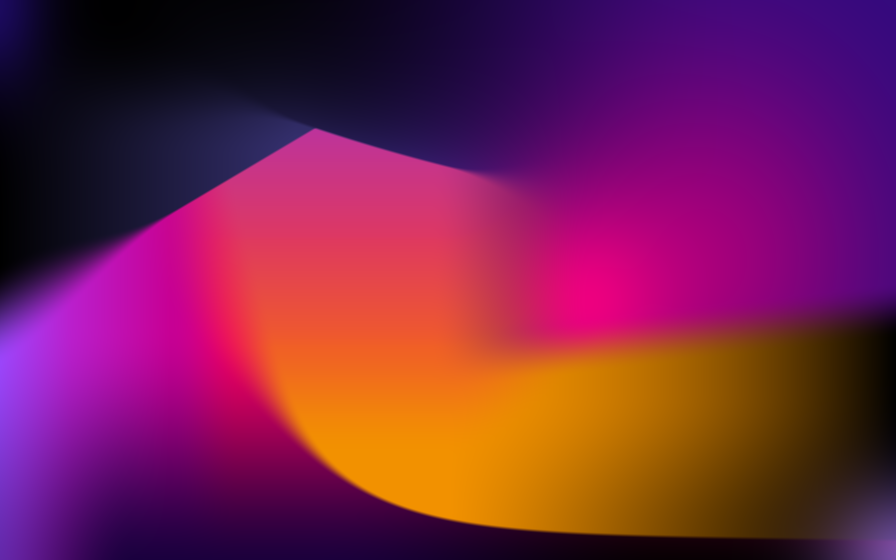
Reproduce this background procedurally as a Shadertoy shader.

```glsl
// Abstract backdrop: a glowing orange and magenta fold beneath a dark indigo sky.

// Soft elliptical falloff around a centre.
float glow(vec2 p, vec2 center, vec2 radius) {
    vec2 d = (p - center) / radius;
    return exp(-dot(d, d));
}

// Smooth step across an edge at zero, with the given half width.
float edge(float d, float halfWidth) {
    return smoothstep(-halfWidth, halfWidth, d);
}

// Fraction of the way from a to b, clamped.
float ramp(float a, float b, float x) {
    return clamp((x - a) / (b - a), 0.0, 1.0);
}

// Height of the dark crest that falls to the right.
float ridgeHeight(float x) {
    float t = x - 0.352;
    return 0.771 - 0.53 * t + 0.45 * t * t;
}

// Approximate distance above the curved underside of the orange fold.
float bowlDistance(vec2 p) {
    float curve = 0.44 * exp(-(p.x - 0.25) / 0.09);
    float height = 0.045 - 0.02 * (p.x - 0.5) + curve;
    float steepness = curve / 0.09;
    return (p.y - height) / sqrt(1.0 + steepness * steepness);
}

// Night sky with the navy wedge and the plum and pink lights.
vec3 skyColor(vec2 p, float ridge) {
    vec3 indigo = vec3(0.18, 0.04, 0.49);
    vec3 navy = vec3(0.21, 0.19, 0.44);
    vec3 plum = vec3(0.61, 0.0, 0.48);
    vec3 pink = vec3(0.93, 0.0, 0.50);

    vec3 color = indigo * smoothstep(0.25, 0.85, p.x);
    float haze = exp(-max(ridge, 0.0) / 0.10) * smoothstep(0.12, 0.35, p.x);
    color += vec3(0.11, 0.10, 0.24) * haze * (1.0 - smoothstep(0.45, 0.75, p.x));

    vec3 wedge = navy * ramp(0.0, 0.33, p.x) * (1.0 - smoothstep(0.72, 1.0, p.y));
    float wedgeSoftness = mix(0.15, 0.004, smoothstep(0.1, 0.34, p.x));
    float wedgeMask = edge(-ridge, wedgeSoftness) * (1.0 - smoothstep(0.36, 0.5, p.x));
    color = mix(color, wedge, wedgeMask);

    color = mix(color, plum, glow(p, vec2(0.79, 0.54), vec2(0.19, 0.36)));
    color = mix(color, pink, glow(p, vec2(0.655, 0.46), vec2(0.11, 0.19)));
    return color + vec3(0.11, 0.04, 0.38) * glow(p, vec2(-0.01, 1.0), vec2(0.06, 0.16));
}

// Violet to hot pink flank, sinking into darkness along the bottom.
vec3 flankColor(vec2 p) {
    vec3 violet = vec3(0.62, 0.28, 1.0);
    vec3 orchid = vec3(0.73, 0.12, 0.80);
    vec3 magenta = vec3(0.78, 0.0, 0.58);
    vec3 rose = vec3(0.94, 0.0, 0.39);
    vec3 shade = vec3(0.08, 0.0, 0.23) * (1.0 - smoothstep(0.35, 0.75, p.x));

    vec3 color = mix(violet, orchid, ramp(0.0, 0.08, p.x));
    color = mix(color, magenta, ramp(0.08, 0.19, p.x));
    color = mix(color, rose, smoothstep(0.19, 0.27, p.x));
    float darkness = 1.0 - smoothstep(-0.05, 0.42, p.y);
    return mix(color, shade, darkness * mix(0.45, 1.0, smoothstep(0.0, 0.15, p.x)));
}

// Orange fold, pink at its peak and fading to black on the right.
vec3 foldColor(vec2 p) {
    vec3 amber = vec3(0.95, 0.57, 0.0);
    vec3 orange = vec3(0.94, 0.36, 0.16);
    vec3 coral = vec3(0.87, 0.22, 0.38);
    vec3 mauve = vec3(0.74, 0.20, 0.61);

    float heat = p.y - 0.25 * smoothstep(0.5, 0.75, p.x);
    vec3 color = mix(amber, orange, smoothstep(0.18, 0.42, heat));
    color = mix(color, coral, ramp(0.38, 0.58, heat));
    color = mix(color, mauve, ramp(0.57, 0.77, heat));

    float side = ramp(0.5, 1.0, p.x);
    float lowShade = 0.6 * side * (1.0 - smoothstep(0.04, 0.3, p.y));
    return color * (1.0 - pow(side, 1.8)) * (1.0 - lowShade);
}

void mainImage(out vec4 fragColor, in vec2 fragCoord) {
    vec2 p = fragCoord / iResolution.xy;

    // Signed heights above the boundaries.
    float ridge = p.y - ridgeHeight(p.x);
    float slope = p.y - (0.437 + 0.95 * p.x);
    float shelf = p.y - (0.39 + 0.19 * (p.x - 0.7));

    // Lit body: flank and fold joined along the bowl.
    float bowlSoftness = mix(0.004, 0.055, smoothstep(0.08, 0.55, p.y));
    vec3 body = mix(flankColor(p), foldColor(p), edge(bowlDistance(p), bowlSoftness));

    // Body coverage: crisp at the peak, blurred at both ends.
    float slopeSoftness = mix(0.09, 0.003, smoothstep(0.0, 0.2, p.x));
    float ridgeSoftness = mix(0.003, 0.10, smoothstep(0.5, 0.7, p.x));
    float coverage = edge(-slope, slopeSoftness) * edge(-ridge, ridgeSoftness);
    coverage *= 1.0 - smoothstep(0.48, 0.66, p.x) * edge(shelf, 0.05);

    vec3 color = mix(skyColor(p, ridge), body, coverage);
    color += vec3(0.45, 0.32, 0.65) * glow(p, vec2(1.02, 0.0), vec2(0.09, 0.13));
    fragColor = vec4(clamp(color, 0.0, 1.0), 1.0);
}
```
